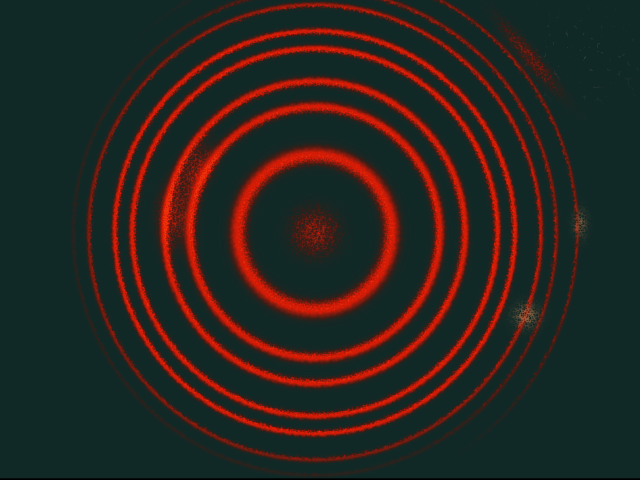
Reproduce this background procedurally as a Shadertoy shader.

```glsl
// Concentric red interference rings on a dark teal field, with speckled light.
// Squared ring radii grow almost evenly, in two interleaved series; cellular
// noise frays the edges, and soft elliptical blobs add the glows and smudges.

const vec3 FIELD = vec3(0.066, 0.160, 0.150);
const vec3 EMBER = vec3(0.250, 0.110, 0.082);
const vec3 RED   = vec3(0.830, 0.105, 0.025);
const vec3 HOT   = vec3(0.930, 0.190, 0.040);
const vec3 TAN   = vec3(0.600, 0.400, 0.260);
const vec3 GREY  = vec3(0.240, 0.270, 0.250);
const vec2 CENTRE = vec2(0.656, 0.5160);

vec2 hash2(vec2 p) {
    vec3 q = fract(p.xyx * vec3(0.1031, 0.1030, 0.0973));
    q += dot(q, q.yzx + 33.33);
    return fract((q.xx + q.yz) * q.zy);
}

// Distance to the nearest scattered point, in cells
float cellular(vec2 p) {
    vec2 cell = floor(p), local = fract(p);
    float nearest = 2.0;
    for (int y = -1; y <= 1; y++)
    for (int x = -1; x <= 1; x++) {
        vec2 offset = vec2(x, y);
        vec2 delta = offset + hash2(cell + offset) - local;
        nearest = min(nearest, dot(delta, delta));
    }
    return sqrt(nearest);
}

// Soft ellipse with its axes turned by angle
float blob(vec2 p, vec2 centre, vec2 radii, float angle) {
    float c = cos(angle), s = sin(angle);
    vec2 q = mat2(c, -s, s, c) * (p - centre) / radii;
    return exp(-dot(q, q));
}

// Bright core with a dim halo; rings get thinner as the radius grows
float ring(float dist, float radius) {
    float halfWidth = 0.0020 / radius;
    float d = (dist - radius) / halfWidth;
    return 0.84 * exp2(-d * d) + 0.11 * exp2(-d * d * 0.22);
}

// The outer rings dim, mostly on the side away from the upper right
float rimFade(float radius, float side) {
    float rim = smoothstep(0.41, 0.54, radius);
    return mix(1.0, 0.48 * smoothstep(-0.3, 1.0, side), rim);
}

float ringPattern(vec2 p, float fray) {
    float dist = length(p * vec2(1.006, 1.0)) + fray;
    float side = dot(p, vec2(0.8, 0.6)) / max(length(p), 0.001);
    float light = 0.0;
    for (int i = 0; i < 4; i++) {
        float k = float(i);
        float inner = sqrt(0.0259 + 0.0711 * k + 0.0019 * k * k);
        float outer = sqrt(0.0683 + 0.0781 * k);
        light = max(light, ring(dist, inner) * rimFade(inner, side));
        light = max(light, ring(dist, outer) * rimFade(outer, side));
    }
    return light;
}

// Scattered red light: core, left smear and upper right streak
float glow(vec2 p) {
    float core = 0.50 * blob(p, CENTRE, vec2(0.048), 0.0);
    float smear = 0.45 * blob(p, vec2(0.362, 0.550), vec2(0.034, 0.060), 0.0)
                + 0.45 * blob(p, vec2(0.408, 0.645), vec2(0.028, 0.055), -0.45);
    float streak = 0.38 * blob(p, vec2(1.105, 0.880), vec2(0.016, 0.100), 0.7);
    return core + smear + streak;
}

vec3 ramp(float light) {
    vec3 colour = mix(FIELD, EMBER, smoothstep(0.0, 0.30, light));
    colour = mix(colour, RED, clamp((light - 0.23) / 0.62, 0.0, 1.0));
    return mix(colour, HOT, smoothstep(0.90, 1.20, light));
}

void mainImage(out vec4 fragColor, in vec2 fragCoord) {
    vec2 p = fragCoord / iResolution.y;
    float grain = cellular(p * 230.0) - 0.45;
    float coarse = cellular(p * 110.0 + 17.0) - 0.45;

    // Rings and glow, broken up by grain that grows toward the rim
    float rough = smoothstep(0.42, 0.55, length(p - CENTRE));
    float light = ringPattern(p - CENTRE, 0.0035 * grain + 0.0030 * coarse);
    light *= 1.0 + 0.9 * rough * coarse;
    light += glow(p) * clamp(0.9 + 0.8 * grain + 0.8 * coarse, 0.0, 1.6);
    light *= 1.0 + 0.40 * grain;
    vec3 colour = ramp(light);

    // Two tan dust spots on the right
    float dust = blob(p, vec2(1.096, 0.342), vec2(0.024, 0.022), 0.0)
               + 0.75 * blob(p, vec2(1.209, 0.534), vec2(0.013, 0.026), 0.0);
    dust *= clamp(0.65 + 1.5 * grain + coarse, 0.0, 1.0);
    colour = mix(colour, TAN, dust);

    // Sparse grey specks in the upper right
    float specks = smoothstep(0.28, 0.45, coarse);
    specks *= blob(p, vec2(1.205, 0.880), vec2(0.100, 0.080), 0.0);
    colour = mix(colour, GREY, 0.7 * specks);

    // Dark strip along the lower edge
    colour *= smoothstep(0.002, 0.005, p.y);
    fragColor = vec4(colour, 1.0);
}
```
